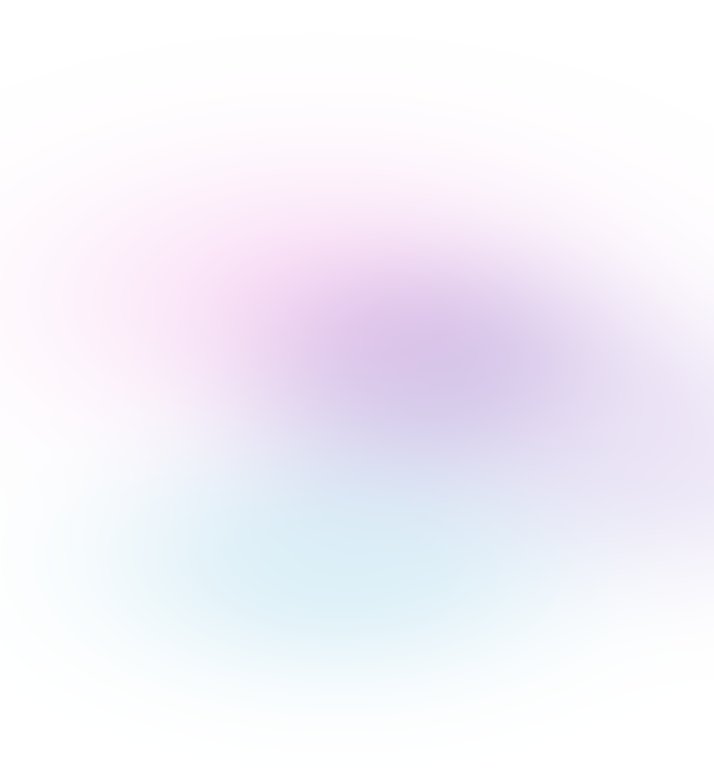
A Shadertoy shader for this background:

```glsl
// Soft pastel clouds on white: pink, cyan, lavender and violet.
// Each cloud is a tilted ellipse with a smooth exponential falloff;
// the tints are multiplied so that overlaps deepen like thin washes.

const vec3 PAPER    = vec3(1.0);
const vec3 PINK     = vec3(0.98, 0.875, 0.965);
const vec3 CYAN     = vec3(0.865, 0.94, 0.97);
const vec3 LAVENDER = vec3(0.925, 0.90, 0.965);
const vec3 VIOLET   = vec3(0.90, 0.895, 0.955);

// Coverage of a blurred ellipse; a higher falloff gives a flatter core.
float softEllipse(vec2 p, vec2 center, vec2 radii, float tilt, float falloff) {
    vec2 axis = vec2(cos(tilt), sin(tilt));
    vec2 d = p - center;
    vec2 local = vec2(dot(d, axis), dot(d, vec2(-axis.y, axis.x)));
    return exp(-pow(length(local / radii), falloff));
}

// Lays a translucent tint over the colour below.
vec3 wash(vec3 base, vec3 tint, float coverage) {
    return base * mix(vec3(1.0), tint, coverage);
}

void mainImage(out vec4 fragColor, in vec2 fragCoord) {
    // Centred coordinates in units of the canvas height
    vec2 p = (fragCoord - 0.5 * iResolution.xy) / iResolution.y;

    // Broad clouds above, below and at the right edge
    vec3 color = PAPER;
    color = wash(color, PINK,
        softEllipse(p, vec2(-0.05, 0.11), vec2(0.33, 0.17), 0.0, 2.0));
    color = wash(color, CYAN,
        softEllipse(p, vec2(-0.022, -0.227), vec2(0.30, 0.155), 0.0, 2.5));
    color = wash(color, LAVENDER,
        softEllipse(p, vec2(0.34, -0.06), vec2(0.33, 0.17), -0.26, 2.5));

    // Deeper heart in the middle
    color = wash(color, VIOLET,
        softEllipse(p, vec2(0.07, 0.02), vec2(0.23, 0.14), 0.21, 2.5));

    fragColor = vec4(color, 1.0);
}
```
